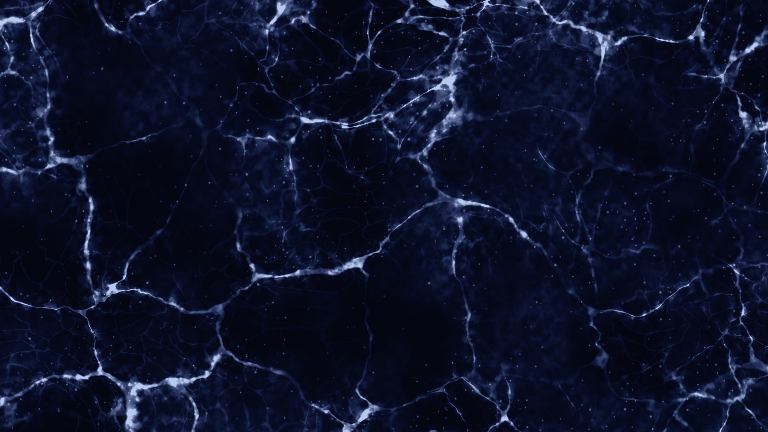
This texture is drawn by a Shadertoy shader. Its source:

```glsl
// Dark navy marble: a warped network of pale veins, dusty halos and fine specks.

const vec3 ABYSS = vec3(0.008, 0.014, 0.050);
const vec3 INK   = vec3(0.02, 0.03, 0.09);
const vec3 NAVY  = vec3(0.03, 0.05, 0.15);
const vec3 BLUE  = vec3(0.07, 0.11, 0.25);
const vec3 SLATE = vec3(0.18, 0.23, 0.40);
const vec3 PALE  = vec3(0.33, 0.39, 0.56);
const vec3 FROST = vec3(0.72, 0.79, 0.94);

float hash(vec2 p) {
    return fract(sin(dot(p, vec2(127.1, 311.7))) * 43758.5453);
}

vec2 hash2(vec2 p) {
    return vec2(hash(p), hash(p + 57.3));
}

float noise(vec2 p) {
    vec2 i = floor(p), f = fract(p);
    vec2 u = f * f * (3.0 - 2.0 * f);
    float low = mix(hash(i), hash(i + vec2(1, 0)), u.x);
    float high = mix(hash(i + vec2(0, 1)), hash(i + vec2(1, 1)), u.x);
    return mix(low, high, u.y);
}

float fbm(vec2 p, int octaves) {
    float sum = 0.0, amp = 0.5, total = 0.0;
    for (int i = 0; i < octaves; i++) {
        sum += amp * noise(p);
        total += amp;
        amp *= 0.5;
        p = mat2(1.6, 1.2, -1.2, 1.6) * p + 7.3;
    }
    return sum / total;
}

vec2 warp(vec2 p, float scale, float amount, int octaves) {
    vec2 shift = vec2(fbm(p * scale, octaves), fbm(p * scale + 31.7, octaves));
    return p + amount * (shift - 0.5);
}

float smoothMin(float a, float b, float k) {
    float h = max(k - abs(a - b), 0.0) / k;
    return min(a, b) - 0.25 * h * h * k;
}

// Distance to the rounded border of irregular cells, in canvas units
float cellEdge(vec2 p, float scale) {
    p *= scale;
    vec2 cell = floor(p), f = fract(p), nearest = vec2(0), home = vec2(0);
    float best = 8.0, edge = 8.0;
    for (int y = -1; y <= 1; y++)
    for (int x = -1; x <= 1; x++) {
        vec2 g = vec2(x, y);
        vec2 r = g + hash2(cell + g) - f;
        if (dot(r, r) < best) { best = dot(r, r); nearest = r; home = g; }
    }
    for (int y = -2; y <= 2; y++)
    for (int x = -2; x <= 2; x++) {
        vec2 g = home + vec2(x, y);
        vec2 r = g + hash2(cell + g) - f;
        vec2 gap = r - nearest;
        if (dot(gap, gap) > 1e-4)
            edge = smoothMin(edge, dot(0.5 * (nearest + r), normalize(gap)), 0.09);
    }
    return max(edge, 0.0) / scale;
}

float line(float dist, float width, float soft) {
    return 1.0 - smoothstep(width * 0.3, width + soft, dist);
}

// Scattered dots; density is the share of grid cells that hold one
float specks(vec2 p, float scale, float density, float soft) {
    vec2 cell = floor(p * scale);
    vec2 centre = 0.25 + 0.5 * hash2(cell + 11.0);
    float radius = mix(0.0006, 0.0026, pow(hash(cell + 5.0), 3.0));
    float dist = length(fract(p * scale) - centre) / scale;
    return step(hash(cell + 23.0), density) * line(dist, radius, soft);
}

vec3 blend(vec3 below, vec3 above, float start, float end, float tone) {
    return mix(below, above, clamp((tone - start) / (end - start), 0.0, 1.0));
}

vec3 marbleColour(float tone) {
    vec3 c = blend(ABYSS, INK, 0.0, 0.10, tone);
    c = blend(c, NAVY, 0.10, 0.25, tone);
    c = blend(c, BLUE, 0.25, 0.45, tone);
    c = blend(c, SLATE, 0.45, 0.70, tone);
    c = blend(c, PALE, 0.70, 1.00, tone);
    return blend(c, FROST, 1.00, 1.60, tone);
}

void mainImage(out vec4 fragColor, in vec2 fragCoord) {
    vec2 p = fragCoord / iResolution.y;
    float soft = 1.0 / iResolution.y;

    // Broad strength maps and fine stone grain
    float region = smoothstep(0.38, 0.66, fbm(p * 2.7 + 3.1, 4));
    float presence = smoothstep(0.34, 0.62, fbm(p * 4.0 + 17.0, 4));
    float cloud = smoothstep(0.25, 0.80, fbm(p * 5.0 + 41.0, 5));
    float grain = fbm(p * 65.0, 3);
    float glint = smoothstep(0.55, 0.85, noise(p * 24.0 + 9.0));

    // Three sizes of vein share one ragged distortion
    vec2 q = warp(warp(p, 3.0, 0.26, 3), 17.0, 0.045, 4);
    float mainDist = cellEdge(q + 2.0, 3.3);
    float fineDist = cellEdge(q + 5.0, 7.5);
    float hairDist = cellEdge(warp(q, 9.0, 0.08, 3) + 8.0, 15.0);
    float width = mix(0.0012, 0.0085, pow(noise(p * 9.0 + 6.0), 2.0));
    float mainVein = line(mainDist, width, soft) * mix(0.22, 1.0, presence);
    float fineVein = line(fineDist, width * 0.5, soft) * region;
    float hairVein = line(hairDist, 0.0012, soft) * presence;

    // Dusty halos hug the veins
    float halo = exp(-mainDist / 0.020) * presence + 0.7 * exp(-fineDist / 0.012) * region;
    float dust = halo * smoothstep(0.40, 0.75, grain);

    // Slanted scratches on the polished ground
    vec2 slant = vec2(dot(p, vec2(0.83, -0.55)) * 110.0, dot(p, vec2(0.55, 0.83)) * 5.0);
    float scratch = smoothstep(0.60, 0.95, noise(slant)) * cloud;

    float tone = 0.03 + 0.27 * cloud * (0.1 + 1.8 * grain) + 0.07 * scratch;
    tone += 0.09 * halo + 0.65 * dust;
    tone += mainVein * (0.20 + 0.95 * grain + 0.55 * glint);
    tone += fineVein * (0.10 + 0.75 * grain + 0.35 * glint);
    tone += 0.24 * hairVein * (0.3 + grain);
    tone += 0.75 * specks(p, 48.0, 0.05 + 0.22 * region, soft);
    tone += 0.45 * specks(p + 4.0, 85.0, 0.03 + 0.20 * min(halo, 1.0), soft);

    fragColor = vec4(marbleColour(tone), 1.0);
}
```
